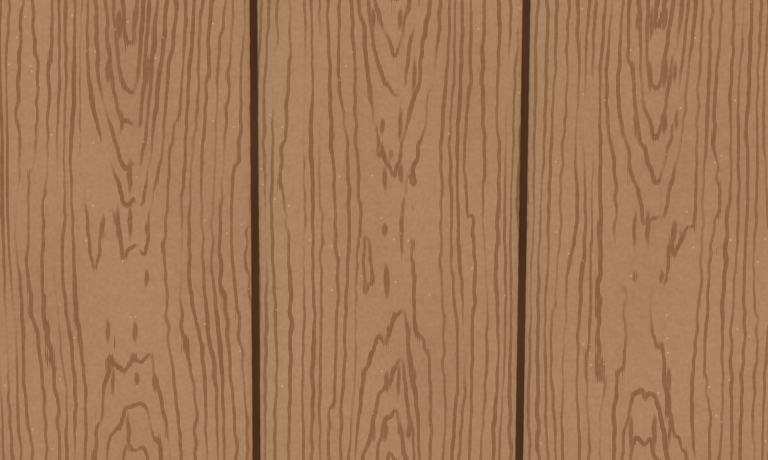
Give the GLSL for this texture, as a Shadertoy shader.

```glsl
// Three brown decking boards parted by two dark, slightly tilted gaps.
// Grain lines are contours of a warped distance from each board's heart,
// so they run straight at the sides and close into arches in the middle.

vec2 hash2(vec2 p) {
    vec3 q = fract(p.xyx * vec3(0.1031, 0.1030, 0.0973));
    q += dot(q, q.yzx + 33.33);
    return fract((q.xx + q.yz) * q.zy);
}

// Gradient noise, roughly -0.7 to 0.7
float gradNoise(vec2 p) {
    vec2 cell = floor(p), f = fract(p);
    vec2 s = f * f * f * (f * (f * 6.0 - 15.0) + 10.0);
    float corner[4];
    for (int k = 0; k < 4; k++) {
        vec2 o = vec2(k & 1, k >> 1);
        float angle = 6.2832 * hash2(cell + o + 57.0).x;
        corner[k] = dot(vec2(cos(angle), sin(angle)), f - o);
    }
    return mix(mix(corner[0], corner[1], s.x), mix(corner[2], corner[3], s.x), s.y);
}

// Short flecks scattered along the heart of a board
float heartFlecks(vec2 p, float board, float aa) {
    vec2 grid = vec2(p.x * 20.0, p.y * 9.0);
    vec2 cell = floor(grid);
    vec2 rnd = hash2(cell + board * 41.0 + 120.0);
    vec2 shape = hash2(cell + board * 23.0 + 310.0);
    vec2 d = fract(grid) - 0.5 - (rnd - 0.5) * vec2(0.4, 0.3);
    d.x += 0.12 * gradNoise(vec2(cell.x * 3.7, grid.y * 4.0));
    vec2 radius = vec2(0.13 + 0.1 * shape.x, 0.1 + 0.24 * shape.y);
    float dist = (length(d / radius) - 1.0) * radius.x;
    float present = step(0.5, rnd.y) * step(abs(cell.x + 0.5 - 10.0), 2.0);
    return present * (1.0 - smoothstep(-aa, aa, dist));
}

void mainImage(out vec4 fragColor, in vec2 fragCoord) {
    vec2 uv = fragCoord / iResolution.xy;
    float px = 1.0 / iResolution.x;

    // Board layout: the gaps lean apart towards the top
    float pitch = 0.342 + 0.0135 * uv.y;
    float across = (uv.x - 0.334 + 0.004 * uv.y) / pitch;
    float board = floor(across);
    float f = across - board;
    vec2 seed = vec2(board * 17.3 + 60.0, board * 9.1 + 40.0);

    // Grain phase: one unit per line
    float u = f - 0.51 + 0.02 * board + 0.04 * gradNoise(vec2(uv.y * 1.7, 3.0) + seed);
    float heart = exp(-60.0 * u * u);
    float phase = 27.0 * sqrt(u * u + 0.006);
    phase += 2.4 * heart * cos(4.5 * (uv.y - 0.5 + 0.17 * abs(board)));
    phase += 1.3 * gradNoise(vec2(f * 7.0, uv.y * 1.3) + seed);
    phase += 0.55 * gradNoise(vec2(f * 19.0, uv.y * 4.0) + seed);
    phase += 0.2 * gradNoise(vec2(f * 32.0, uv.y * 24.0) + seed);

    // Lines vary in width and fade out in places
    float slope = length(vec2(dFdx(phase), dFdy(phase)));
    float steepness = slope * iResolution.x * pitch / 27.0;
    float vary = gradNoise(vec2(f * 26.0, uv.y * 3.0) + seed.yx);
    float halfWidth = (0.155 + 0.16 * vary + 0.05 * heart) * clamp(steepness, 0.15, 1.3);
    float aa = max(slope * 0.8, 0.02);
    float lineDist = abs(fract(phase) - 0.5);
    float grain = 1.0 - smoothstep(halfWidth - aa, halfWidth + aa, lineDist);
    grain *= smoothstep(-0.5, -0.1, vary) * (0.85 + 0.3 * vary);
    grain = max(grain, 0.9 * heartFlecks(vec2(u + 0.5, uv.y), board, 20.0 * px / pitch));

    // Board colour with broad tone drift and fine mottling
    vec2 pos = vec2(uv.x, uv.y * 0.598);
    float tone = gradNoise(pos * vec2(9.0, 4.0) + 20.0);
    vec3 wood = mix(vec3(0.64, 0.48, 0.35), vec3(0.67, 0.52, 0.385), 0.65 + 0.6 * tone);
    vec3 col = mix(wood, vec3(0.535, 0.385, 0.255), clamp(grain, 0.0, 1.0));
    col += 0.025 * gradNoise(pos * 190.0) + 0.015 * gradNoise(pos * 70.0 + 9.0);

    // Sparse pale dust specks
    vec2 dustCell = floor(pos * 110.0);
    vec2 dust = hash2(dustCell + 500.0);
    float speck = length(fract(pos * 110.0) - 0.3 - 0.4 * dust);
    col += 0.09 * step(0.985, hash2(dustCell + 800.0).x) * (1.0 - smoothstep(0.05, 0.25, speck));

    // Gaps with a soft shaded lip
    float gapDist = min(f, 1.0 - f) * pitch;
    gapDist += 0.0006 * gradNoise(vec2(uv.y * 40.0, board + 5.0));
    col *= 1.0 - 0.1 * exp(-max(gapDist - 0.005, 0.0) * 300.0);
    vec3 gapColor = vec3(0.30, 0.185, 0.10) + 0.03 * gradNoise(vec2(uv.x * 60.0, uv.y * 5.0));
    col = mix(gapColor, col, smoothstep(0.005 - px, 0.005 + px, gapDist));

    fragColor = vec4(col, 1.0);
}
```
